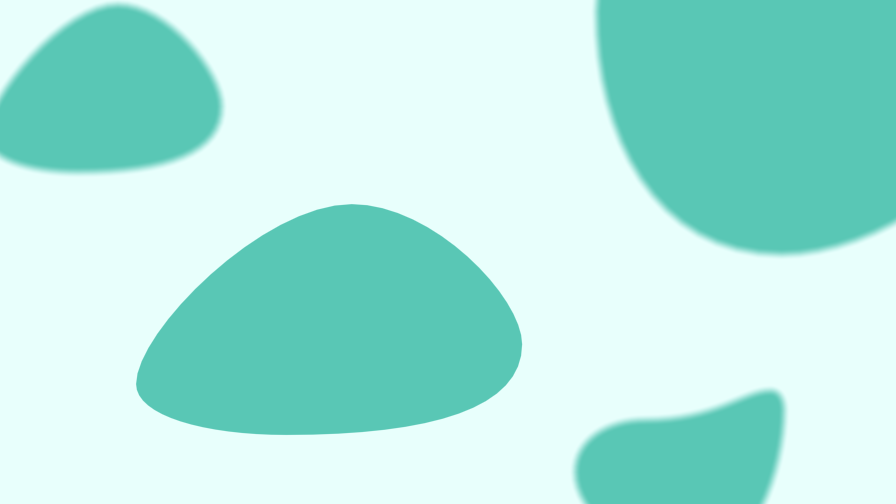
Write a Shadertoy shader that draws this background.

```glsl
// Soft teal pebbles, one sharp and three blurred, floating on a pale mint ground.

const vec3 MINT = vec3(0.91, 1.0, 0.99);
const vec3 TEAL = vec3(0.35, 0.78, 0.71);
const float BLUR = 0.012;            // half width of a soft edge, in canvas heights
const int STEPS = 16;                // straight pieces per curve
const vec2 MAIN_TOP = vec2(0.698, 0.595);
const vec2 SMALL_TOP = vec2(0.234, 0.991);
const vec2 SMALL_SCALE = vec2(0.61, 0.727);

vec2 cubic(vec2 a, vec2 b, vec2 c, vec2 d, float t) {
    float s = 1.0 - t;
    return s * s * s * a + 3.0 * s * s * t * b + 3.0 * s * t * t * c + t * t * t * d;
}

// Adds one curve from a to b to an outline; field = (squared distance, side).
// The handles are offsets from their own end points.
void addCurve(inout vec2 field, vec2 p, vec2 a, vec2 handleA, vec2 handleB, vec2 b) {
    vec2 start = a;
    for (int i = 1; i <= STEPS; i++) {
        vec2 end = cubic(a, a + handleA, b + handleB, b, float(i) / float(STEPS));
        vec2 e = end - start, w = p - start;
        vec2 gap = w - e * clamp(dot(w, e) / dot(e, e), 0.0, 1.0);
        field.x = min(field.x, dot(gap, gap));
        // Flip the side whenever a ray to the right crosses this piece.
        if ((start.y > p.y) != (end.y > p.y) && w.x < e.x * w.y / e.y) field.y = -field.y;
        start = end;
    }
}

float signedDistance(vec2 field) {
    return field.y * sqrt(field.x);
}

// Lopsided pebble, placed by its topmost point.
float pebble(vec2 p, vec2 place, vec2 scale) {
    vec2 field = vec2(1e3, 1.0);
    vec2 q = p - place;
    vec2 top = vec2(0.0);
    vec2 right = vec2(0.338, -0.278) * scale;
    vec2 bottom = vec2(-0.130, -0.458) * scale;
    vec2 left = vec2(-0.428, -0.357) * scale;
    addCurve(field, q, top, vec2(0.162, 0.0) * scale, vec2(0.0, 0.093) * scale, right);
    addCurve(field, q, right, vec2(0.0, -0.127) * scale, vec2(0.289, 0.0) * scale, bottom);
    addCurve(field, q, bottom, vec2(-0.162, 0.0) * scale, vec2(0.0, -0.063) * scale, left);
    addCurve(field, q, left, vec2(0.0, 0.104) * scale, vec2(-0.176, 0.0) * scale, top);
    return signedDistance(field);
}

// Large round form hanging over the upper right corner.
float cornerBlob(vec2 p) {
    vec2 field = vec2(1e3, 1.0);
    vec2 left = vec2(1.183, 0.977), bottom = vec2(1.551, 0.495);
    vec2 right = vec2(1.991, 0.861), top = vec2(1.597, 1.347);
    addCurve(field, p, left, vec2(0.0, -0.243), vec2(-0.255, 0.0), bottom);
    addCurve(field, p, bottom, vec2(0.185, 0.0), vec2(0.0, -0.208), right);
    addCurve(field, p, right, vec2(0.0, 0.25), vec2(0.22, 0.0), top);
    addCurve(field, p, top, vec2(-0.2, 0.0), vec2(0.0, 0.2), left);
    return signedDistance(field);
}

// Form with a low shoulder and a raised tip at the lower edge.
float tippedBlob(vec2 p) {
    vec2 field = vec2(1e3, 1.0);
    vec2 left = vec2(1.141, 0.063), shoulder = vec2(1.280, 0.167);
    vec2 tip = vec2(1.528, 0.225), right = vec2(1.556, 0.185);
    vec2 bottom = vec2(1.389, -0.111);
    addCurve(field, p, left, vec2(0.0, 0.065), vec2(-0.074, 0.0), shoulder);
    addCurve(field, p, shoulder, vec2(0.139, 0.0), vec2(-0.051, 0.0), tip);
    addCurve(field, p, tip, vec2(0.021, 0.0), vec2(0.0, 0.019), right);
    addCurve(field, p, right, vec2(0.0, -0.116), vec2(0.104, 0.0), bottom);
    addCurve(field, p, bottom, vec2(-0.139, 0.0), vec2(0.0, -0.081), left);
    return signedDistance(field);
}

float coverage(float dist, float halfWidth) {
    return 1.0 - smoothstep(-halfWidth, halfWidth, dist);
}

void mainImage(out vec4 fragColor, in vec2 fragCoord) {
    vec2 p = fragCoord / iResolution.y;
    float sharpEdge = 0.75 / iResolution.y;

    // Blurred forms around the rim, then the crisp pebble.
    float soft = min(pebble(p, SMALL_TOP, SMALL_SCALE), min(cornerBlob(p), tippedBlob(p)));
    float crisp = pebble(p, MAIN_TOP, vec2(1.0));
    float teal = max(coverage(soft, BLUR), coverage(crisp, sharpEdge));

    fragColor = vec4(mix(MINT, TEAL, teal), 1.0);
}
```
